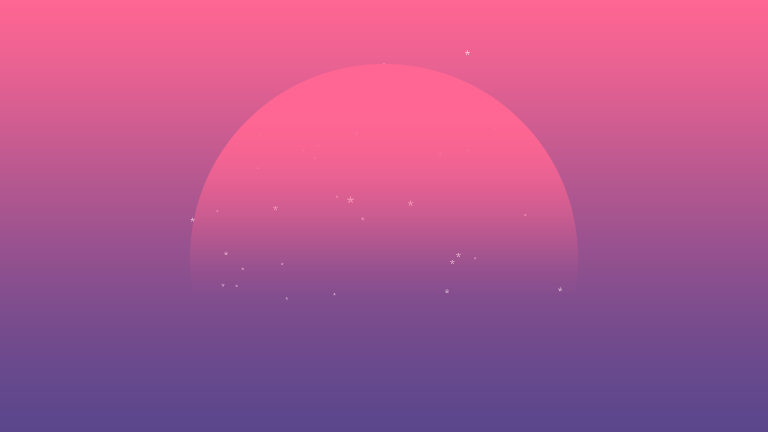
Write a Shadertoy shader that draws this background.

```glsl
// A pink to violet dusk sky with a large sun that dissolves downward.
// Small five-armed stars are scattered by a sine hash behind the sun,
// so they show through where the sun fades. Units are canvas heights.

const vec3 SKY_TOP = vec3(1.0, 0.40, 0.575);
const vec3 SKY_BOTTOM = vec3(0.355, 0.275, 0.55);
const vec3 SUN_COLOR = vec3(1.0, 0.40, 0.575);
const vec3 STAR_COLOR = vec3(1.0, 0.90, 0.94);

const vec2 SUN_CENTER = vec2(0.0, 0.403);
const float SUN_RADIUS = 0.449;

const vec2 STARS_CENTER = vec2(0.0, 0.595);
const vec2 STARS_EXTENT = vec2(0.90, 0.58);
const int STAR_COUNT = 34;

const float TAU = 6.2831853;

float hash(float n) {
    return fract(sin(n * 127.1) * 43758.5453);
}

// Coverage of a shape from its signed distance, softened over one pixel.
float coverage(float dist, float pixel) {
    return clamp(0.5 - dist / pixel, 0.0, 1.0);
}

// Vertical sky gradient, eased gently at both ends.
vec3 skyColor(float height) {
    float depth = pow(clamp(1.0 - height, 0.0, 1.0), 0.9);
    float eased = mix(depth, smoothstep(0.0, 1.0, depth), 0.5);
    return mix(SKY_TOP, SKY_BOTTOM, eased);
}

// Distance to a five-armed asterisk with one arm pointing up.
float asteriskDistance(vec2 p, float radius) {
    float sector = TAU / 5.0;
    float angle = atan(p.x, p.y);
    angle -= sector * floor(angle / sector + 0.5);
    vec2 folded = length(p) * vec2(cos(angle), sin(angle));
    folded.x -= clamp(folded.x, 0.0, radius);
    return length(folded) - 0.17 * radius;
}

// Combined coverage of all scattered stars: mostly specks, few large.
float starField(vec2 p, float pixel) {
    float stars = 0.0;
    for (int i = 0; i < STAR_COUNT; i++) {
        float seed = float(i) + 1.0;
        vec2 offset = vec2(hash(seed), hash(seed + 61.7)) - 0.5;
        vec2 center = STARS_CENTER + offset * STARS_EXTENT;
        float radius = mix(0.0022, 0.0085, pow(hash(seed + 143.3), 4.0));
        float dist = asteriskDistance(p - center, radius);
        stars = max(stars, coverage(dist, pixel));
    }
    return stars;
}

// Sun opacity: a disc that fades out toward its lower part.
float sunOpacity(vec2 p, float pixel) {
    float disc = coverage(length(p - SUN_CENTER) - SUN_RADIUS, pixel);
    return disc * smoothstep(0.294, 0.769, p.y);
}

void mainImage(out vec4 fragColor, in vec2 fragCoord) {
    float pixel = 1.0 / iResolution.y;
    vec2 p = vec2(fragCoord.x - 0.5 * iResolution.x, fragCoord.y) * pixel;

    // Layers from back to front: sky, stars, sun.
    vec3 color = skyColor(p.y);
    color = mix(color, STAR_COLOR, 0.85 * starField(p, pixel));
    color = mix(color, SUN_COLOR, sunOpacity(p, pixel));

    fragColor = vec4(color, 1.0);
}
```
